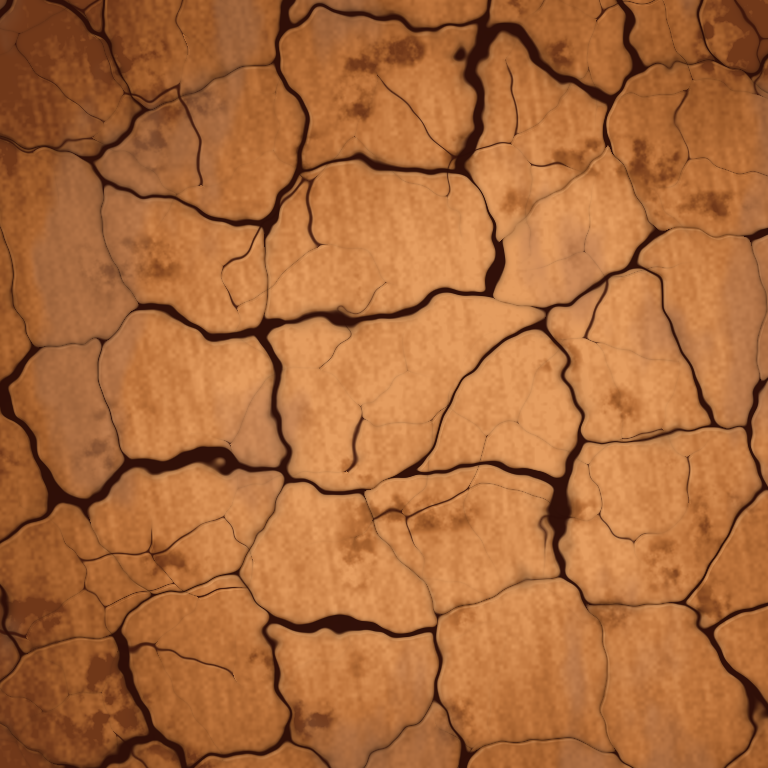
This texture is drawn by a Shadertoy shader. Its source:

```glsl
// Sun-baked clay split by dark cracks: two warped Voronoi layers give wide
// fissures and broken hairlines, each border with its own width. Slanted grain,
// stains, a low relief light and a soft pool of light colour the surface.

const vec3 CRACK = vec3(0.17, 0.05, 0.025);
const vec3 DEEP  = vec3(0.44, 0.22, 0.10);
const vec3 EARTH = vec3(0.61, 0.35, 0.16);
const vec3 CLAY  = vec3(0.74, 0.45, 0.23);
const vec3 SAND  = vec3(0.86, 0.575, 0.34);
const vec3 DUST  = vec3(0.68, 0.45, 0.30);

const float MAIN_CELLS = 5.2;                   // plates across the canvas
const float HAIR_CELLS = 9.0;
const vec2 MAIN_WIDTH = vec2(-0.0012, 0.0050);  // half widths, thin to wide
const vec2 HAIR_WIDTH = vec2(-0.0035, 0.0017);
const vec2 POOL_CENTER = vec2(0.60, 0.46);
const float POOL_FALLOFF = 1.85;
const vec2 TO_LIGHT = vec2(-0.0022, 0.0026);

float hash(vec2 p) {
    return fract(sin(dot(p, vec2(127.1, 311.7))) * 43758.5453);
}

vec2 hash2(vec2 p) {
    return vec2(hash(p), hash(p + vec2(37.3, 91.7)));
}

float noise(vec2 p) {
    vec2 i = floor(p), f = fract(p);
    f = f * f * (3.0 - 2.0 * f);
    return mix(mix(hash(i), hash(i + vec2(1, 0)), f.x),
               mix(hash(i + vec2(0, 1)), hash(i + vec2(1, 1)), f.x), f.y);
}

float fbm(vec2 p) {
    float sum = 0.0, amp = 0.5;
    for (int i = 0; i < 4; i++) {
        sum += amp * noise(p);
        p = mat2(1.6, 1.2, -1.2, 1.6) * p + 7.1;
        amp *= 0.5;
    }
    return sum / 0.9375;
}

float smoothMin(float a, float b, float k) {
    float h = max(k - abs(a - b), 0.0) / k;
    return min(a, b) - 0.25 * h * h * k;
}

// Distance from x to the rim of the nearest Voronoi crack, in cell units.
float crackGap(vec2 x, vec2 width) {
    vec2 home = floor(x), nearCell = home, toNear = vec2(0);
    float best = 9.0;
    for (int j = -1; j <= 1; j++)
    for (int i = -1; i <= 1; i++) {
        vec2 cell = home + vec2(i, j);
        vec2 r = cell + 0.08 + 0.84 * hash2(cell) - x;
        if (dot(r, r) < best) { best = dot(r, r); toNear = r; nearCell = cell; }
    }
    float gap = 2.0;
    for (int j = -2; j <= 2; j++)
    for (int i = -2; i <= 2; i++) {
        if (i == 0 && j == 0) continue;
        vec2 cell = nearCell + vec2(i, j);
        vec2 r = cell + 0.08 + 0.84 * hash2(cell) - x;
        float d = dot(0.5 * (r + toNear), normalize(r - toNear));
        float border = hash(cell + nearCell + 5.3);  // same from both sides
        gap = smoothMin(gap, d - mix(width.x, width.y, border), 0.05);
    }
    return gap;
}

// Rim distance of the wide fissures (x) and the hairlines (y).
vec2 cracks(vec2 p) {
    vec2 bend = vec2(fbm(p * 6.0), fbm(p * 6.0 + 31.0)) - 0.5;
    vec2 jag = vec2(noise(p * 55.0), noise(p * 55.0 + 13.0)) - 0.5;
    vec2 q = p + 0.13 * bend + 0.006 * jag;
    float swell = 0.5 + 0.9 * noise(p * 10.0) + 1.1 * smoothstep(0.7, 0.9, noise(p * 17.0 + 4.0));
    float wide = crackGap(q * MAIN_CELLS + 3.0, MAIN_WIDTH * MAIN_CELLS * swell) / MAIN_CELLS;
    float hair = crackGap(q * HAIR_CELLS + 17.0, HAIR_WIDTH * HAIR_CELLS) / HAIR_CELLS;
    hair += 0.006 * smoothstep(0.48, 0.68, noise(p * 5.0 + 8.0));
    return vec2(wide, hair);
}

float height(vec2 p, vec2 gap) {
    float rims = smoothstep(-0.001, 0.004, gap.x) + 0.45 * smoothstep(-0.001, 0.002, gap.y);
    return rims + 0.9 * fbm(p * vec2(42.0, 30.0));
}

vec3 clayRamp(float t) {
    vec3 c = mix(DEEP, EARTH, clamp(t * 3.0, 0.0, 1.0));
    c = mix(c, CLAY, clamp(t * 3.0 - 1.0, 0.0, 1.0));
    return mix(c, SAND, clamp(t * 3.0 - 2.0, 0.0, 1.3));
}

void mainImage(out vec4 fragColor, in vec2 fragCoord) {
    vec2 p = fragCoord / iResolution.y;
    float px = 1.0 / iResolution.y;
    vec2 gap = cracks(p);
    vec2 lit = p + TO_LIGHT;
    float relief = height(p, gap) - height(lit, cracks(lit));

    // Pool of light, mottling and slanted grain
    float tone = min(1.45 - POOL_FALLOFF * length(p - POOL_CENTER), 1.02);
    tone += 0.45 * (fbm(p * 7.0 + 50.0) - 0.5);
    tone += 0.22 * (noise(vec2(p.x * 130.0 + p.y * 22.0, p.y * 20.0)) - 0.5);
    tone += 0.20 * (noise(p * 190.0) - 0.5);
    tone += 0.38 * clamp(relief, -0.8, 0.8);

    // Smudged stains
    float stain = smoothstep(0.66, 0.88, noise(p * 15.0 + 70.0)) * smoothstep(0.35, 0.7, fbm(p * 48.0));
    tone -= 0.6 * stain;
    vec3 color = clayRamp(tone);
    float dust = smoothstep(0.56, 0.72, fbm(p * vec2(9.0, 5.0) + 90.0));
    color = mix(color, DUST * (0.8 + 0.25 * tone), 0.6 * dust);

    // Shaded rims, then the cracks themselves
    color *= 1.0 - 0.32 * exp(-max(gap.x, 0.0) / 0.004);
    color *= 1.0 - 0.22 * exp(-max(gap.y, 0.0) / 0.002);
    vec2 cover = 1.0 - smoothstep(vec2(-px), vec2(px), gap);
    color = mix(color, CRACK * 1.25, 0.8 * cover.y);
    color = mix(color, CRACK, 0.96 * cover.x);
    fragColor = vec4(clamp(color, 0.0, 1.0), 1.0);
}
```
